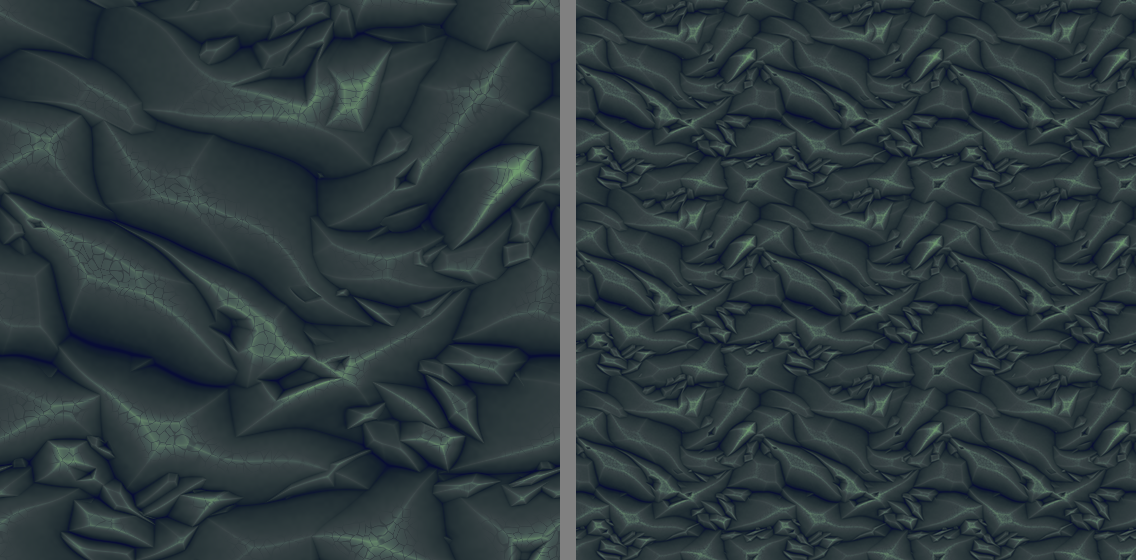
Left: one tile. Right: repeated 3 by 3.
Write a Shadertoy shader that draws this texture.

```glsl
const float TAU = 6.2831853;

vec4 hash4(vec2 p) {
    vec4 q = fract(p.xyxy * vec4(.1031, .1030, .0973, .1099));
    q += dot(q, q.wzxy + 33.33);
    return fract((q.xxyz + q.yzzw) * q.zywx);
}

// Whole-number cell index, safe against rounding at the wrap
vec2 wrapCell(vec2 cell, vec2 cells) {
    return floor(mod(cell + .5, cells));
}

// Smooth noise that wraps after a whole number of cells
vec2 wrapNoise(vec2 p, vec2 cells, float seed) {
    vec2 g = p * cells, i = floor(g), f = g - i;
    f = f * f * f * (f * (f * 6. - 15.) + 10.);
    vec2 a = hash4(wrapCell(i, cells) + seed).xy;
    vec2 b = hash4(wrapCell(i + vec2(1, 0), cells) + seed).xy;
    vec2 c = hash4(wrapCell(i + vec2(0, 1), cells) + seed).xy;
    vec2 d = hash4(wrapCell(i + 1., cells) + seed).xy;
    return mix(mix(a, b, f.x), mix(c, d, f.x), f.y);
}

// Union of slanted, bevelled pyramids in randomly shifted rows
float facets(vec2 p, vec2 cells, float seed, float spread) {
    vec2 g = p * cells;
    float top = -9.;
    for (int y = -1; y <= 1; y++) {
        float row = floor(g.y) + float(y);
        float shift = hash4(vec2(seed + 7.7, wrapCell(vec2(row), cells).y)).x;
        vec2 rowPos = vec2(g.x + shift, g.y);
        for (int x = -1; x <= 1; x++) {
            vec2 cell = vec2(floor(rowPos.x) + float(x), row);
            vec2 id = wrapCell(cell, cells) + seed;
            vec4 a = hash4(id), b = hash4(id + 17.3);
            vec2 q = rowPos - cell - .5 - (b.xy - .5) * .75;
            q.y += q.x * (b.z - .5) * 1.1;
            q.x += q.y * (a.y - .5) * 1.2;
            vec4 slope = mix(vec4(.65), vec4(1.65), a);
            vec4 side = vec4(q.x, -q.x, q.y, -q.y) * slope;
            float roof = max(max(side.x, side.y), max(side.z, side.w));
            roof = max(roof, dot(q, (a.wz - .5) * 2.8));
            float cap = .22 * b.z + dot(q, (b.xw - .5) * .5);
            top = max(top, spread * b.w - max(roof, cap));
        }
    }
    return top;
}

// Broad slabs, outcrops and chips on them, shallow notches cut out
float rockHeight(vec2 p, float rough) {
    float slabs = .2 * facets(p, vec2(3, 5), 3., .5);
    float outcrops = .19 * facets(p, vec2(6, 9), 41., .9) - mix(.2, .085, rough);
    float chips = .1 * facets(p, vec2(10, 14), 129., .9) - mix(.13, .07, rough);
    float notches = mix(.16, .075, rough) - .16 * facets(p, vec2(8, 11), 87., .9);
    float surface = max(max(slabs, outcrops), chips);
    return min(surface, max(notches, surface - .045));
}

// Height above the ring of given radius: ridges positive, creases negative
float curvature(vec2 p, float radius, float turn, float rough, float centre) {
    float sum = 0.;
    for (int i = 0; i < 8; i++) {
        float angle = (float(i) + turn) * TAU / 8.;
        sum += rockHeight(p + radius * vec2(cos(angle), sin(angle)), rough);
    }
    return (centre - sum / 8.) / radius;
}

// Distance-like value to the nearest edge of small wrapped cells
float crackEdge(vec2 p, vec2 cells) {
    vec2 g = p * cells, base = floor(g);
    float near = 9., second = 9.;
    for (int y = -1; y <= 1; y++)
    for (int x = -1; x <= 1; x++) {
        vec2 cell = base + vec2(x, y);
        float d = length(cell + hash4(wrapCell(cell, cells) + 5.).xy - g);
        second = min(second, max(near, d));
        near = min(near, d);
    }
    return second - near;
}

vec3 rockColour(float t) {
    vec3 shades[8] = vec3[8](
        vec3(.03, .05, .20), vec3(.08, .13, .17), vec3(.13, .18, .20), vec3(.17, .22, .23),
        vec3(.22, .26, .27), vec3(.27, .34, .33), vec3(.36, .47, .39), vec3(.43, .60, .43));
    float stops[8] = float[8](-.6, -.29, -.13, -.01, .14, .31, .55, .85);
    vec3 colour = shades[0];
    for (int i = 1; i < 8; i++)
        colour = mix(colour, shades[i], clamp((t - stops[i - 1]) / (stops[i] - stops[i - 1]), 0., 1.));
    return colour;
}

void mainImage(out vec4 fragColor, in vec2 fragCoord) {
    vec2 uv = fragCoord / iResolution.xy;

    // Bend the straight facets
    vec2 p = uv + vec2(.05, .07) + .11 * (wrapNoise(uv, vec2(3, 4), 11.) - .5);
    p += .025 * (wrapNoise(uv, vec2(8, 9), 23.) - .5);
    float rough = smoothstep(.25, .75, wrapNoise(uv + .13, vec2(3, 4), 61.).x);

    // Thin lines and soft halos from several radii
    float h = rockHeight(p, rough);
    float fine = .17 * curvature(p, .0035, 0., rough, h) + .2 * curvature(p, .013, .5, rough, h);
    float broad = .18 * curvature(p, .045, .25, rough, h) + .28 * curvature(p, .11, .7, rough, h);
    float tone = fine + broad;

    // Hairline cracks on the raised, pale patches
    vec2 crackPos = uv + .016 * (wrapNoise(uv, vec2(36), 71.) - .5);
    float crack = 1. - smoothstep(.02, .15, crackEdge(crackPos, vec2(60)));
    float raised = smoothstep(.04, .28, broad);
    tone += .14 * raised * rough - .19 * crack * raised;

    // Faint mineral grain
    tone += .025 * (wrapNoise(uv, vec2(120), 7.).x - .5);
    fragColor = vec4(rockColour(tone), 1.);
}
```
